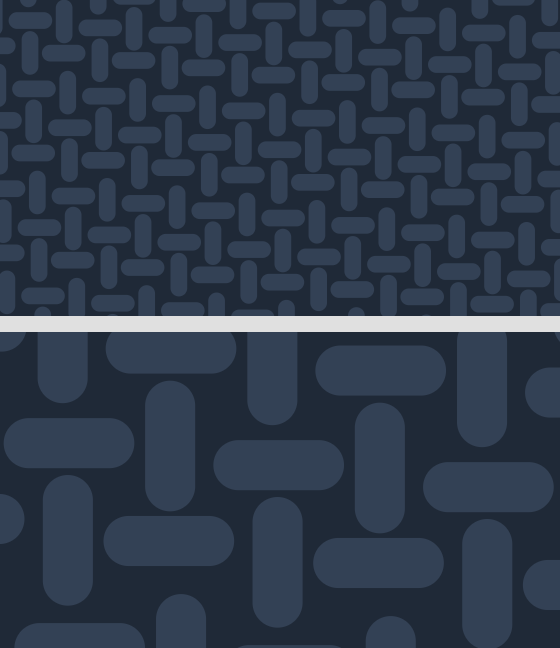
Top, the full canvas; bottom, a detail of the centre.
Reproduce this pattern procedurally as a WebGL 1 fragment shader.

```glsl
precision highp float;

uniform vec2 u_resolution;

// Lengths are fractions of the canvas height.
const vec3 GROUND_COLOR = vec3(0.122, 0.161, 0.216);
const vec3 PILL_COLOR = vec3(0.200, 0.255, 0.333);
const float PILL_RADIUS = 0.0264;
const float HALF_SPINE = 0.0425;

// Slanted lattice: one repeat along a row, one repeat down.
const vec2 ROW_STEP = vec2(0.2212, -0.0232);
const vec2 COLUMN_STEP = vec2(-0.0963, -0.3160);
const vec2 ORIGIN = vec2(0.8847, 0.5262);

// Pill centres inside one repeat, slightly off an even weave.
const vec2 FLAT_A = vec2(0.0, 0.0);
const vec2 FLAT_B = vec2(0.1053, -0.1032);
const vec2 FLAT_C = vec2(0.0113, -0.2162);
const vec2 UPRIGHT_A = vec2(-0.0067, 0.1111);
const vec2 UPRIGHT_B = vec2(0.1067, -0.0030);
const vec2 UPRIGHT_C = vec2(-0.0012, -0.1025);

float cross2(vec2 a, vec2 b) {
  return a.x * b.y - a.y * b.x;
}

// Offset from p to the nearest lattice point.
vec2 foldLattice(vec2 p) {
  vec2 cell = vec2(cross2(p, COLUMN_STEP), cross2(ROW_STEP, p))
            / cross2(ROW_STEP, COLUMN_STEP);
  cell -= floor(cell + 0.5);
  return cell.x * ROW_STEP + cell.y * COLUMN_STEP;
}

// Signed distance to a horizontal pill centred at zero.
float pillDistance(vec2 p) {
  p.x = max(abs(p.x) - HALF_SPINE, 0.0);
  return length(p) - PILL_RADIUS;
}

float flatPills(vec2 p, vec2 center) {
  return pillDistance(foldLattice(p - center));
}

float uprightPills(vec2 p, vec2 center) {
  return pillDistance(foldLattice(p - center).yx);
}

float weaveDistance(vec2 p) {
  float flats = min(flatPills(p, FLAT_A),
                    min(flatPills(p, FLAT_B), flatPills(p, FLAT_C)));
  float uprights = min(uprightPills(p, UPRIGHT_A),
                       min(uprightPills(p, UPRIGHT_B), uprightPills(p, UPRIGHT_C)));
  return min(flats, uprights);
}

void main() {
  vec2 p = gl_FragCoord.xy / u_resolution.y - ORIGIN;

  // Edge softened over one pixel.
  float coverage = clamp(0.5 - weaveDistance(p) * u_resolution.y, 0.0, 1.0);
  gl_FragColor = vec4(mix(GROUND_COLOR, PILL_COLOR, coverage), 1.0);
}
```
